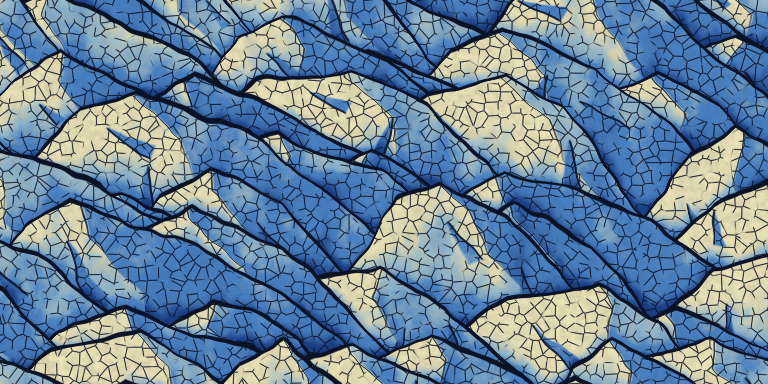
This texture is drawn by a WebGL 1 fragment shader. Its source:

```glsl
precision highp float;
uniform vec2 u_resolution;

const float SPACING = 0.42;
const float ROW_STEP = 0.15;
const float TOP_ROW = 1.5;
const float CRACK_SCALE = 33.0;

const vec3 CREAM = vec3(0.88, 0.85, 0.69);
const vec3 PALE_BLUE = vec3(0.57, 0.70, 0.77);
const vec3 MID_BLUE = vec3(0.28, 0.49, 0.74);
const vec3 DEEP_BLUE = vec3(0.10, 0.24, 0.51);
const vec3 INK = vec3(0.04, 0.07, 0.15);

vec2 hash22(vec2 p) {
  vec3 q = fract(p.xyx * vec3(0.1031, 0.1030, 0.0973));
  q += dot(q, q.yzx + 33.33);
  return fract((q.xx + q.yz) * q.zy);
}

float noise(vec2 p) {
  vec2 i = floor(p), f = fract(p);
  f = f * f * (3.0 - 2.0 * f);
  float low = mix(hash22(i).x, hash22(i + vec2(1.0, 0.0)).x, f.x);
  float high = mix(hash22(i + vec2(0.0, 1.0)).x, hash22(i + 1.0).x, f.x);
  return mix(low, high, f.y);
}

float fbm(vec2 p) {
  return 0.55 * noise(p) + 0.3 * noise(p * 2.1 + 7.0) + 0.15 * noise(p * 4.3 + 3.0);
}

float stroke(float dist, float halfWidth, float px) {
  return 1.0 - smoothstep(halfWidth - 0.5 * px, halfWidth + 0.7 * px, abs(dist));
}

// Distance to the nearest border between irregular cells
float crackle(vec2 p) {
  vec2 cell = floor(p), f = fract(p), nearest = vec2(0.0);
  float best = 8.0, edge = 8.0;
  for (int y = -1; y <= 1; y++) for (int x = -1; x <= 1; x++) {
    vec2 o = vec2(float(x), float(y));
    vec2 d = o + hash22(cell + o) - f;
    if (dot(d, d) < best) { best = dot(d, d); nearest = d; }
  }
  for (int y = -2; y <= 2; y++) for (int x = -2; x <= 2; x++) {
    vec2 o = vec2(float(x), float(y));
    vec2 d = o + hash22(cell + o) - f;
    vec2 gap = d - nearest;
    if (dot(gap, gap) > 0.0001) edge = min(edge, dot(0.5 * (d + nearest), normalize(gap)));
  }
  return edge;
}

// Tapered blue splinter with one inked side; x is tone, y is ink
vec2 splinter(vec2 state, vec2 p, vec2 id, float px) {
  vec2 r = hash22(id), s = hash22(id + 19.0);
  vec2 d = p - vec2(mix(-0.2, 0.22, r.x), -mix(0.06, 0.2, r.y));
  float angle = mix(-1.7, -0.45, s.x);
  vec2 dir = vec2(cos(angle), sin(angle));
  float along = dot(d, dir), across = dir.x * d.y - dir.y * d.x;
  float len = mix(0.07, 0.17, s.y);
  float span = smoothstep(0.0, 0.01, along) * (1.0 - smoothstep(len - 0.01, len, along));
  float side = r.x < 0.5 ? across : -across;
  float fill = smoothstep(-px, px, side) * (1.0 - smoothstep(-px, 0.008, side - 0.32 * along));
  state.x = mix(state.x, max(state.x, 0.72), fill * span * 0.85);
  state.y = max(state.y, 0.9 * span * stroke(side, 0.0025, px));
  return state;
}

// Paints one angular peak over the peaks behind it
vec2 peak(vec2 state, vec2 p, vec2 id, float px) {
  vec2 r = hash22(id + 5.0), s = hash22(id + 47.0);
  vec2 apex = vec2((id.x + 0.5 + 0.8 * (r.x - 0.5)) * SPACING,
                   TOP_ROW - id.y * ROW_STEP + 0.14 * (r.y - 0.5));
  vec2 d = p - apex;
  float run = abs(d.x) * (d.x < 0.0 ? mix(0.45, 1.0, s.x) : mix(0.3, 0.8, s.y));
  float depth = 0.78 * (-d.y - max(0.7 * run, 1.6 * run - 0.1));
  state.x += 0.3 * exp(min(depth, 0.0) / 0.02);
  if (depth > -px) {
    float zigzag = abs(fract(d.y * 4.5 + r.x) - 0.5);
    float ridge = d.x + mix(-0.15, 0.8, r.y) * d.y + 0.1 * (zigzag - 0.25);
    float shade = smoothstep(-px, 0.008, ridge);
    float tone = mix(0.06 + 1.7 * depth, 0.5 + 0.9 * depth, shade) + 0.24 * (s.x - 0.5);
    float ridgeInk = stroke(ridge, 0.0018, px) * (1.0 - smoothstep(0.04, 0.17, depth));
    vec2 rock = vec2(tone, 0.8 * ridgeInk);
    for (int k = 0; k < 2; k++) rock = splinter(rock, d, id + 71.0 * float(k + 1), px);
    state = mix(state, rock, smoothstep(-px, px, depth));
  }
  state.y = max(state.y, stroke(depth, 0.0025 + 0.003 * noise(p * 9.0), px));
  return state;
}

vec3 ramp(float tone) {
  vec3 c = mix(CREAM, PALE_BLUE, smoothstep(0.2, 0.42, tone));
  c = mix(c, MID_BLUE, smoothstep(0.4, 0.62, tone));
  return mix(c, DEEP_BLUE, smoothstep(0.66, 1.0, tone));
}

void main() {
  float px = 1.0 / u_resolution.y;
  vec2 uv = gl_FragCoord.xy * px;

  // Slanted, slightly wobbling ground for the peaks
  vec2 p = uv + vec2(0.0, 0.12 * uv.x);
  p += 0.04 * (vec2(noise(uv * 6.0), noise(uv * 6.0 + 31.0)) - 0.5);
  p += 0.009 * (vec2(noise(uv * 26.0), noise(uv * 26.0 + 57.0)) - 0.5);

  // Rows from back to front, each from right to left
  vec2 state = vec2(0.5, 0.0);
  float column = floor(p.x / SPACING);
  for (int row = 0; row < 11; row++)
    for (int j = 0; j < 5; j++)
      state = peak(state, p, vec2(column + 2.0 - float(j), float(row)), px);

  // Brushed colour, broken fine cracks, then outlines
  float brush = fbm(uv * vec2(14.0, 10.0)) - 0.5;
  float grain = fbm(uv * 75.0) - 0.5;
  vec3 color = ramp(state.x + 0.42 * brush + 0.16 * grain) * (1.0 + 0.16 * grain);
  float crack = stroke(crackle(uv * CRACK_SCALE) / CRACK_SCALE, 0.0012, px);
  crack *= smoothstep(0.22, 0.42, noise(uv * 48.0 + 11.0));
  color = mix(color, INK, 0.85 * crack);
  gl_FragColor = vec4(mix(color, INK, state.y), 1.0);
}
```
